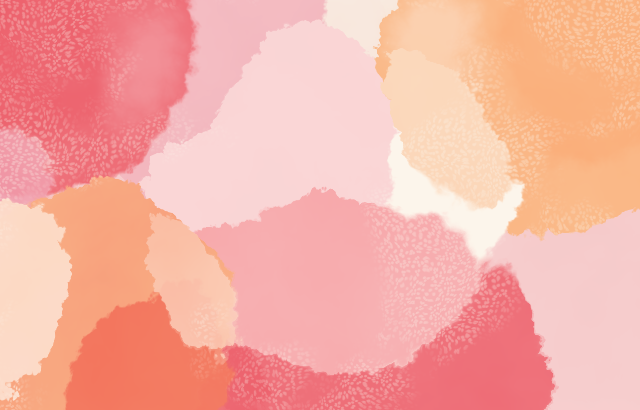
Give the GLSL for this background, as a WebGL 2 fragment shader.

```glsl
#version 300 es
precision highp float;
// Overlapping watercolour washes in pinks, corals and peach on cream paper.
// Each wash is a union of ellipses, bent by layered sines and frayed by
// cellular noise, then painted with pooled pigment, pale rims and sponge marks.

uniform vec2 u_resolution;
out vec4 fragColor;

const float BEND = 0.020;          // largest outline wobble
const float FRAY = 0.020;          // ragged outline detail
const float EDGE = 0.0022;         // half width of a crisp edge
const float FRINGE = 0.016;        // reach of the thin outer glaze
const float FRINGE_ALPHA = 0.30;
const float RIM_ALPHA = 0.55;      // pale line left at some edges
const float SPONGE_ALPHA = 0.30;
const float POOLING = 0.28;        // tonal change inside a wash

const vec3 PAPER = vec3(0.99, 0.96, 0.92);
const vec3 CREAM = vec3(0.97, 0.92, 0.87);
const vec3 BLUSH = vec3(0.96, 0.79, 0.79);
const vec3 PETAL = vec3(0.98, 0.84, 0.84);
const vec3 PINK = vec3(0.95, 0.71, 0.74);
const vec3 ROSE = vec3(0.97, 0.65, 0.66);
const vec3 ORCHID = vec3(0.94, 0.56, 0.64);
const vec3 CRIMSON = vec3(0.93, 0.41, 0.45);
const vec3 SCARLET = vec3(0.92, 0.33, 0.38);
const vec3 VERMILION = vec3(0.95, 0.45, 0.36);
const vec3 CORAL = vec3(0.97, 0.63, 0.49);
const vec3 APRICOT = vec3(0.98, 0.73, 0.54);
const vec3 ORANGE = vec3(0.98, 0.66, 0.45);
const vec3 PEACH = vec3(0.985, 0.85, 0.74);
const vec3 SHELL = vec3(0.99, 0.87, 0.81);

struct Texture { float fray; float wash; float sponge; float wet; };

vec2 hash2(vec2 p) {
  vec3 q = fract(p.xyx * vec3(0.1031, 0.1030, 0.0973));
  q += dot(q, q.yzx + 33.33);
  return fract((q.xx + q.yz) * q.zy);
}

// Distance to the nearest jittered cell point
float cells(vec2 p) {
  vec2 base = floor(p);
  float nearest = 4.0;
  for (int y = -1; y <= 1; y++)
    for (int x = -1; x <= 1; x++) {
      vec2 cell = base + vec2(x, y);
      vec2 gap = cell + hash2(cell + 57.0) - p;
      nearest = min(nearest, dot(gap, gap));
    }
  return sqrt(nearest);
}

// Layered, rotated sines, about -2 to 2
vec2 waves(vec2 p) {
  const mat2 TURN = mat2(0.8, -0.6, 0.6, 0.8);
  vec2 sum = vec2(0.0);
  float amp = 1.0;
  for (int i = 0; i < 6; i++) {
    sum += amp * sin(p.yx + 1.4 * sin(0.7 * p + float(i)));
    p = TURN * p * 1.9 + 0.5 * sum + 3.1;
    amp *= 0.56;
  }
  return sum;
}

vec2 bend(vec2 p, float seed) { return p + BEND * waves(9.0 * p + 7.3 * seed); }

float lobe(vec2 p, vec2 centre, vec2 radii, float tilt) {
  float c = cos(tilt), s = sin(tilt);
  vec2 q = mat2(c, -s, s, c) * (p - centre);
  return (length(q / radii) - 1.0) * min(radii.x, radii.y);
}

void paint(inout vec3 col, float d, vec3 pigment, vec3 pool, Texture t, float alpha, float blur) {
  d += t.fray;
  float soft = max(EDGE, 0.75 / u_resolution.y) + blur + 0.010 * t.wet;
  float body = smoothstep(soft, -soft, d);
  float fringe = smoothstep(soft, -soft, d - FRINGE * (t.wash - 0.3));
  vec3 tint = mix(pigment, pool, t.wash * 0.8);
  tint = mix(tint, PAPER, SPONGE_ALPHA * t.sponge);
  col = mix(col, tint, alpha * max(body, FRINGE_ALPHA * fringe));
  float rim = exp(-abs(d) / 0.003) * smoothstep(0.55, 0.85, t.wash);
  col = mix(col, PAPER, RIM_ALPHA * rim * alpha * step(blur, 0.001));
}

void main() {
  vec2 p = gl_FragCoord.xy / u_resolution.y;

  // Shared paper texture
  vec2 broad = waves(5.0 * p + 2.0), fine = waves(14.0 * p);
  vec2 torn = p + 0.010 * fine;
  float coarseCells = cells(26.0 * torn), fineCells = cells(95.0 * torn);
  Texture t;
  t.fray = FRAY * (coarseCells - 0.5 + 0.35 * (fineCells - 0.5));
  t.wash = clamp(0.45 + 0.20 * broad.x + 0.07 * fine.y, 0.0, 1.0);
  t.wet = smoothstep(0.5, 1.5, broad.y);
  t.sponge = smoothstep(0.55, 0.15, fineCells) * smoothstep(0.2, 1.3, broad.y + 0.4 * fine.x);

  // Upper washes
  vec3 col = mix(BLUSH, PETAL, 0.5 * t.wash);
  vec2 q = bend(p, 1.0);
  paint(col, lobe(q, vec2(0.61, 0.80), vec2(0.38, 0.40), 0.0), PINK, mix(PINK, PETAL, 0.4), t, 1.0, 0.0);
  paint(col, lobe(q, vec2(0.91, 1.01), vec2(0.12, 0.14), 0.0), CREAM, PAPER, t, 0.9, 0.004);
  q = bend(p, 2.0);
  paint(col, lobe(q, vec2(0.10, 0.88), vec2(0.355, 0.375), 0.0), CRIMSON, mix(CRIMSON, ROSE, POOLING), t, 1.0, 0.006);
  paint(col, lobe(q, vec2(0.07, 0.86), vec2(0.20, 0.24), 0.3), SCARLET, CRIMSON, t, 0.7, 0.04);
  paint(col, lobe(q, vec2(0.35, 0.83), vec2(0.07, 0.13), 0.0), ROSE, PINK, t, 0.5, 0.05);
  q = bend(p, 3.0);
  paint(col, lobe(q, vec2(0.03, 0.545), vec2(0.105, 0.12), 0.0), ORCHID, PINK, t, 0.85, 0.0);
  float dome = min(lobe(q, vec2(0.75, 0.655), vec2(0.215, 0.265), 0.0),
               min(lobe(q, vec2(0.55, 0.525), vec2(0.20, 0.16), 0.0),
                   lobe(q, vec2(0.86, 0.55), vec2(0.15, 0.16), 0.0)));
  paint(col, dome, PETAL, mix(PETAL, BLUSH, POOLING), t, 1.0, 0.0);
  q = bend(p, 4.0);
  paint(col, lobe(q, vec2(1.40, 0.84), vec2(0.47, 0.395), 0.0), APRICOT, mix(APRICOT, ORANGE, 0.5), t, 1.0, 0.0);
  paint(col, lobe(q, vec2(1.45, 0.84), vec2(0.22, 0.24), 0.4), ORANGE, APRICOT, t, 0.75, 0.025);
  paint(col, lobe(q, vec2(1.07, 0.92), vec2(0.10, 0.11), 0.0), PEACH, SHELL, t, 0.7, 0.05);
  q = bend(p, 5.0);
  float light = min(lobe(q, vec2(1.09, 0.50), vec2(0.15, 0.155), 0.0),
                    lobe(q, vec2(0.99, 0.62), vec2(0.06, 0.09), 0.0));
  paint(col, light, PAPER, PAPER, t, 1.0, 0.003);
  paint(col, lobe(q, vec2(1.075, 0.70), vec2(0.205, 0.12), -0.985), PEACH, mix(PEACH, APRICOT, POOLING), t, 1.0, 0.0);

  // Lower washes
  q = bend(p, 6.0);
  float hill = min(lobe(q, vec2(1.18, 0.04), vec2(0.17, 0.31), 0.0),
               min(lobe(q, vec2(0.81, -0.02), vec2(0.33, 0.22), 0.0),
                   lobe(q, vec2(0.61, 0.10), vec2(0.10, 0.11), 0.0)));
  paint(col, hill, CRIMSON, mix(CRIMSON, ROSE, POOLING), t, 1.0, 0.0);
  paint(col, lobe(q, vec2(0.60, 0.08), vec2(0.06, 0.11), 0.0), SCARLET, CRIMSON, t, 0.7, 0.004);
  q = bend(p, 7.0);
  float cloud = min(lobe(q, vec2(0.76, 0.30), vec2(0.37, 0.195), 0.0),
                min(lobe(q, vec2(0.73, 0.44), vec2(0.125, 0.09), 0.0),
                    lobe(q, vec2(1.02, 0.31), vec2(0.17, 0.15), 0.0)));
  paint(col, cloud, ROSE, mix(ROSE, BLUSH, 0.45), t, 1.0, 0.0);
  q = bend(p, 8.0);
  paint(col, lobe(q, vec2(0.20, 0.19), vec2(0.35, 0.35), 0.0), CORAL, APRICOT, t, 1.0, 0.0);
  paint(col, lobe(q, vec2(0.03, 0.29), vec2(0.125, 0.235), 0.0), SHELL, PEACH, t, 0.95, 0.0);
  q = bend(p, 9.0);
  float ember = min(lobe(q, vec2(0.36, 0.05), vec2(0.20, 0.19), 0.0),
                    lobe(q, vec2(0.44, 0.15), vec2(0.09, 0.15), 0.0));
  paint(col, ember, VERMILION, mix(VERMILION, CORAL, POOLING), t, 0.95, 0.003);
  paint(col, lobe(q, vec2(0.455, 0.305), vec2(0.165, 0.08), -0.985), mix(CORAL, SHELL, 0.5), SHELL, t, 0.85, 0.0);

  fragColor = vec4(col, 1.0);
}
```
